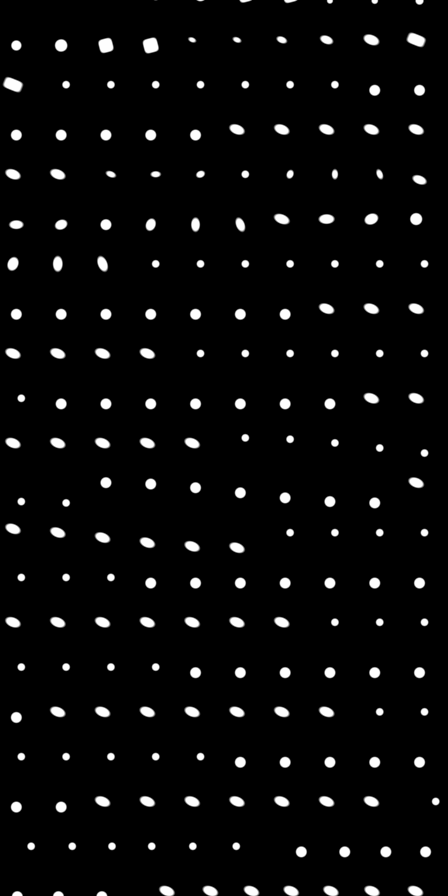
Reproduce this pattern procedurally as a Shadertoy shader.

```glsl
// White dots on black, one per cell of a 10 by 20 grid, numbered in reading order.
// Runs of seven cells cycle through small, medium and oval dots; every three runs
// form a study, and some studies sweep one property (size, stretch, height, side).

const float Columns = 10.0;
const float Rows = 20.0;
const float RunLength = 7.0;
const float KindCount = 3.0;

// Studies that sweep a property; all others keep the resting dot.
const int SizeStudy = 0;
const int StretchStudy = 2;
const int HeightStudy = 5;
const int SideStudy = 9;

// Resting dots, in cell units: centre x, centre y, mean radius, stretch.
const vec4 SmallDot = vec4(-0.024, 0.110, 0.083, 0.0);
const vec4 MediumDot = vec4(-0.135, -0.015, 0.120, 0.0);
const vec4 OvalDot = vec4(-0.210, 0.110, 0.133, 0.25);
const float RoundTilt = -0.25;
const float OvalTilt = 0.38;

// Ranges of the sweeps.
const float MoveReach = 0.226;
const float MeanRadius = 0.112;
const float RadiusReach = 0.048;
const float StretchReach = 0.27;
const float TurnPerStep = 0.39;

const vec3 Ground = vec3(0.0);
const vec3 Ink = vec3(0.995);
const float Pi = 3.14159265;

mat2 rotation(float angle) {
    float c = cos(angle), s = sin(angle);
    return mat2(c, -s, s, c);
}

// Approximate distance to a superellipse; power 2 is an ellipse, 4 a soft box.
float superellipse(vec2 p, vec2 halfSize, float power) {
    vec2 q = pow(abs(p) / halfSize + 1e-5, vec2(power));
    return (pow(q.x + q.y, 1.0 / power) - 1.0) * min(halfSize.x, halfSize.y);
}

float dotDistance(vec2 p, float index) {
    float run = floor((index + 0.5) / RunLength);
    float stepInRun = index - run * RunLength;
    float kind = mod(run + 0.5, KindCount);
    int study = int(floor((run + 0.5) / KindCount));
    float sweep = cos(Pi * stepInRun / (RunLength - 1.0));

    // Resting shape of this kind
    bool oval = kind > 2.0;
    vec4 shape = oval ? OvalDot : (kind > 1.0 ? MediumDot : SmallDot);
    float tilt = oval ? OvalTilt : RoundTilt;

    // One property follows the sweep
    if (study == SizeStudy) {
        shape.z = MeanRadius - RadiusReach * sweep;
    } else if (study == StretchStudy) {
        shape.w = StretchReach * abs(sweep);
        tilt = OvalTilt - TurnPerStep * stepInRun;
    } else if (study == HeightStudy) {
        shape.y = MoveReach * sweep;
    } else if (study == SideStudy) {
        shape.x = MoveReach * sweep;
    }

    // Large dots turn boxy
    float power = mix(2.0, 4.0, smoothstep(0.133, 0.16, shape.z));
    vec2 halfSize = shape.z * exp(vec2(shape.w, -shape.w));
    return superellipse(rotation(-tilt) * (p - shape.xy) , halfSize, power);
}

void mainImage(out vec4 fragColor, in vec2 fragCoord) {
    float pixel = Columns / iResolution.x;
    vec2 grid = fragCoord * pixel;

    // Rows are centred on whole numbers, columns on halves
    vec2 cell = floor(grid + vec2(0.0, 0.5));
    vec2 local = grid - cell - vec2(0.5, 0.0);
    float index = (Rows - cell.y) * Columns + cell.x;

    float d = dotDistance(local, index);
    float cover = 1.0 - smoothstep(-pixel, pixel, d);
    fragColor = vec4(mix(Ground, Ink, cover), 1.0);
}
```
